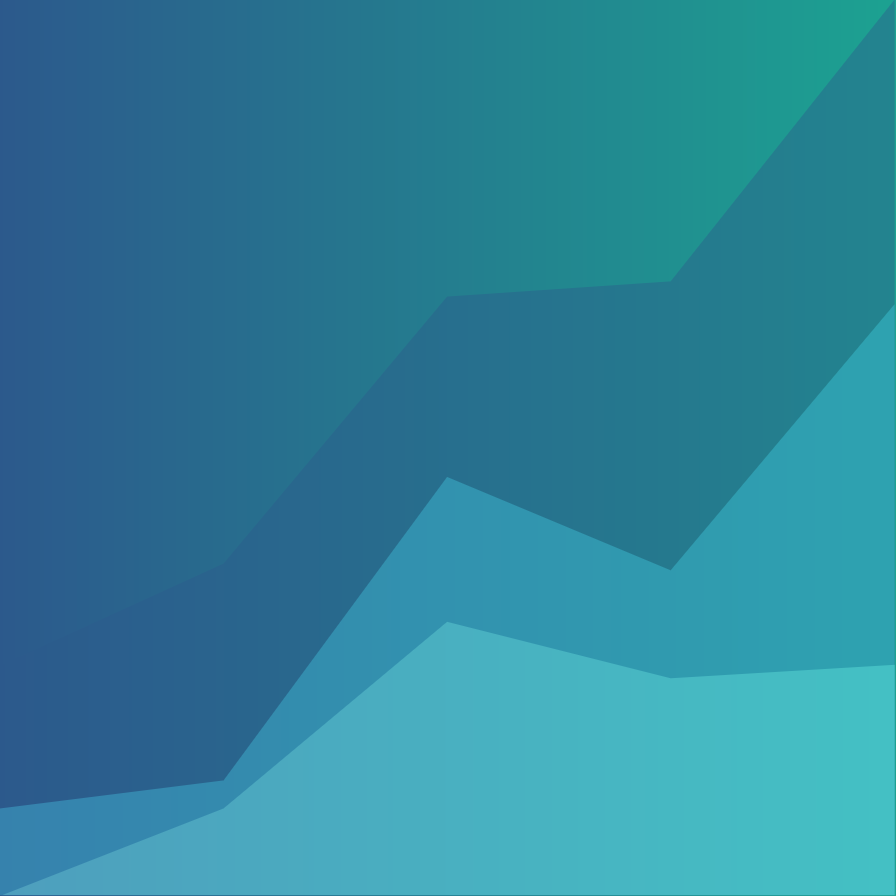
Give the GLSL for this background, as a Shadertoy shader.

```glsl
// Coverage of the area below a ridge line with five evenly spaced heights
float ridge(vec2 p, float heights[5], float pixel) {
    float spacing = 0.2495;
    float t = clamp(p.x / spacing, 0.0, 3.9999);
    int i = int(t);
    float rise = heights[i + 1] - heights[i];
    float height = heights[i] + rise * fract(t);

    // Perpendicular distance keeps steep edges as smooth as flat ones
    float dist = (height - p.y) / length(vec2(1.0, rise / spacing));
    return clamp(0.5 + dist / pixel, 0.0, 1.0);
}

void mainImage(out vec4 fragColor, in vec2 fragCoord) {
    vec2 p = fragCoord / iResolution.xy;
    float pixel = 1.0 / min(iResolution.x, iResolution.y);

    // Backdrop, blue to green
    vec3 color = mix(vec3(0.172, 0.350, 0.550), vec3(0.110, 0.635, 0.570), p.x);

    // Narrow margin at the right and bottom
    float inside = clamp(0.5 + (0.9985 - p.x) / pixel, 0.0, 1.0)
                 * clamp(0.5 + (p.y - 0.001) / pixel, 0.0, 1.0);

    // Far ridge
    vec3 far = mix(vec3(0.172, 0.350, 0.550), vec3(0.135, 0.517, 0.560), p.x);
    float farHeights[5] = float[5](0.257, 0.371, 0.669, 0.686, 1.0);
    color = mix(color, far, inside * ridge(p, farHeights, pixel));

    // Middle ridge
    vec3 middle = mix(vec3(0.212, 0.510, 0.680), vec3(0.180, 0.637, 0.690), p.x);
    float middleHeights[5] = float[5](0.0977, 0.129, 0.4677, 0.3635, 0.66);
    color = mix(color, middle, inside * ridge(p, middleHeights, pixel));

    // Near ridge
    vec3 near = mix(vec3(0.306, 0.622, 0.742), vec3(0.265, 0.755, 0.768), p.x);
    float nearHeights[5] = float[5](0.0, 0.0977, 0.306, 0.243, 0.258);
    color = mix(color, near, inside * ridge(p, nearHeights, pixel));

    fragColor = vec4(color, 1.0);
}
```
